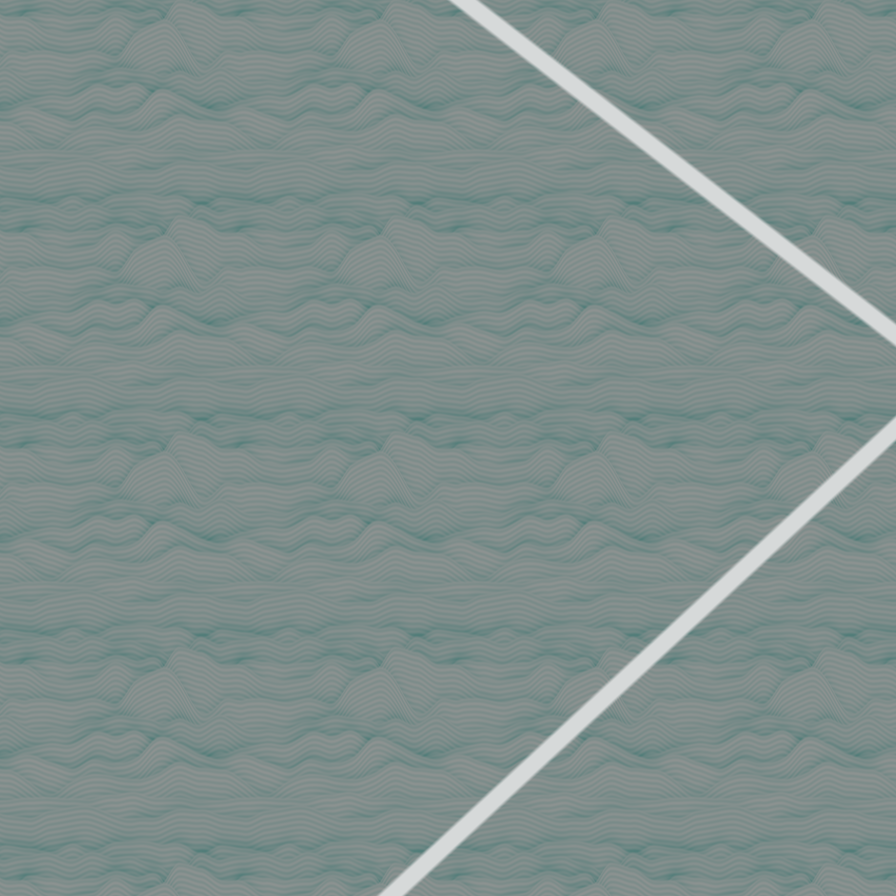
A three.js fragment shader for this background:

```glsl
// Grey-teal woven wave texture, repeated as a square tile, under two pale diagonal lines.
// Each tile stacks rows of noisy crests from back to front; every row carries fine
// stripes that follow its crest and drops a teal shadow on the row behind it.

#define TILE_SIZE 0.241
#define TILE_ANCHOR vec2(0.20, 0.928)
#define ROWS 11.0
#define COLUMNS 5.0
#define STRIPES_PER_ROW 3.6
#define CREST_HEIGHT 1.0
#define SHADOW_DEPTH 0.52
#define LINE_HALF_WIDTH 0.0098
#define LINE_SOFTNESS 0.0026
#define TEAL vec3(0.32, 0.49, 0.475)
#define GREY vec3(0.585, 0.585, 0.58)
#define LINE_COLOR vec3(0.84, 0.85, 0.85)

varying vec2 vUv;

const float TAU = 6.2831853;

// Sine-free hash from a 2D cell to 0..1
float hash(vec2 cell) {
  vec3 q = fract(vec3(cell.xyx) * 0.1031);
  q += dot(q, q.yzx + 33.33);
  return fract((q.x + q.y) * q.z);
}

// Smooth 1D noise that wraps after the given number of cells
float wrappedNoise(float x, float cells, float seed) {
  float cell = floor(x);
  float f = fract(x);
  float left = hash(vec2(mod(cell, cells), seed));
  float right = hash(vec2(mod(cell + 1.0, cells), seed));
  return mix(left, right, f * f * (3.0 - 2.0 * f));
}

// Height of a row's crest, in row units; waves are tallest near the tile anchor
float crestHeight(float x, float row, float seed) {
  float broad = wrappedNoise(x * COLUMNS + seed * 0.37, COLUMNS, seed) - 0.5;
  float fine = wrappedNoise(x * COLUMNS * 2.0, COLUMNS * 2.0, seed + 31.0) - 0.5;
  float wildX = 0.5 + 0.5 * cos(TAU * x);
  float wildY = 0.5 + 0.5 * cos(TAU * row / ROWS);
  float swell = CREST_HEIGHT * (0.8 + 1.1 * wildX * wildY);
  return row + 0.5 + swell * (broad * 1.5 + fine * 0.75);
}

// Tone of the weave: 0 is teal, 1 is grey
float weaveTone(vec2 uv) {
  vec2 p = (uv - TILE_ANCHOR) / TILE_SIZE;
  float y = p.y * ROWS;
  float baseRow = floor(y);
  float tone = 0.7;

  // Composite rows from the back (high) to the front (low)
  for (int i = 0; i < 7; i++) {
    float row = baseRow + 3.0 - float(i);
    float seed = mod(row, ROWS) + 1.0;
    float depth = crestHeight(p.x, row, seed) - y;

    float patchiness = wrappedNoise(p.x * 7.0, 7.0, seed + 67.0);
    float shadow = exp(-3.2 * max(-depth, 0.0));
    tone -= SHADOW_DEPTH * shadow * mix(0.15, 1.0, patchiness);

    float stripe = cos(TAU * STRIPES_PER_ROW * depth);
    float rowTone = 0.74 + 0.12 * (hash(vec2(seed, 91.0)) - 0.5);
    tone = mix(tone, rowTone + 0.11 * stripe, smoothstep(-0.12, 0.12, depth));
  }
  return clamp(tone, 0.0, 1.0);
}

// Soft coverage of the straight line through a and b
float lineMask(vec2 p, vec2 a, vec2 b) {
  vec2 along = normalize(b - a);
  float dist = abs(dot(p - a, vec2(-along.y, along.x)));
  return 1.0 - smoothstep(LINE_HALF_WIDTH - LINE_SOFTNESS,
                          LINE_HALF_WIDTH + LINE_SOFTNESS, dist);
}

void main() {
  vec3 color = mix(TEAL, GREY, weaveTone(vUv));

  // Two lines converging toward the right edge
  float upper = lineMask(vUv, vec2(0.517, 1.0), vec2(1.0, 0.626));
  float lower = lineMask(vUv, vec2(0.436, 0.0), vec2(1.0, 0.522));
  color = mix(color, LINE_COLOR, max(upper, lower));

  gl_FragColor = vec4(color, 1.0);
}
```
